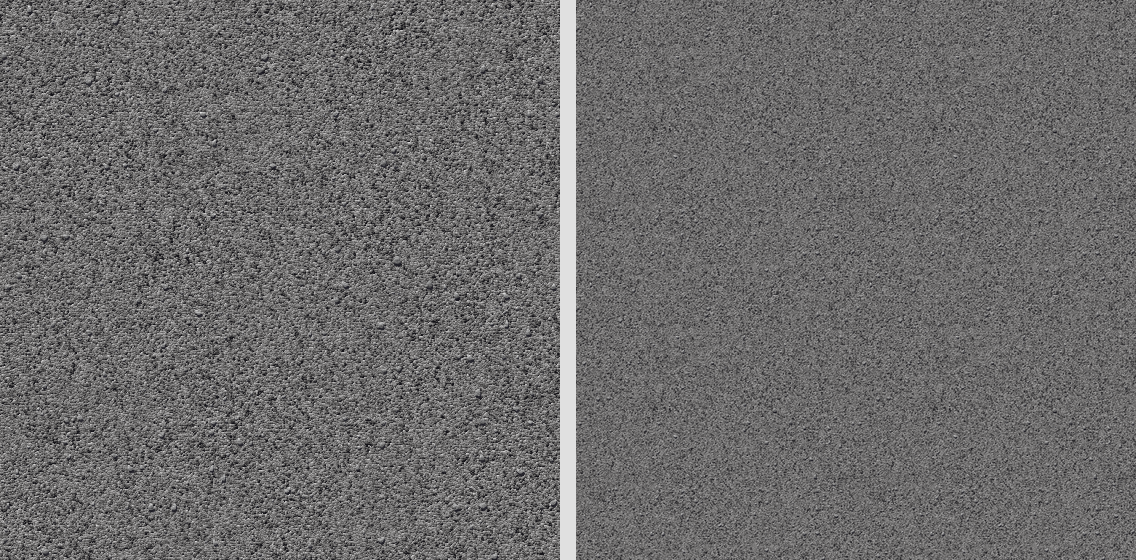
Left, the tile; right, the same tile 2 across and 2 down.
Reproduce this texture procedurally as a WebGL 2 fragment shader.

```glsl
#version 300 es
precision highp float;
// Fine grey asphalt: two layers of soft cellular grains, each lit like a
// small dome, with dark flecks and sparse stones that cast short shadows.
// All cells wrap and all waves have whole frequencies, so the tile is seamless.

#define FINE_CELLS 350
#define COARSE_CELLS 205
#define SMALL_STONE_CELLS 110
#define LARGE_STONE_CELLS 46
#define SMALL_STONE_DENSITY 0.10
#define LARGE_STONE_DENSITY 0.10
#define BASE_TONE 0.438
#define RELIEF 0.30
#define TONE_SPREAD 0.24
#define PIT_DEPTH 0.19
#define LIGHT_DIR vec2(-0.35, 0.937)
#define SHADOW_COLOR vec3(0.09, 0.085, 0.12)

uniform vec2 u_resolution;
out vec4 fragColor;

const float TAU = 6.28318;

// Three random values per cell, wrapping after n cells
vec3 hash3(ivec2 cell, int n, uint salt) {
    uvec3 v = uvec3((cell + n) % n, salt);
    v = v * 1664525u + 1013904223u;
    for (int i = 0; i < 2; i++) {
        v.x += v.y * v.z;
        v.y += v.z * v.x;
        v.z += v.x * v.y;
        v ^= v >> 16u;
    }
    return vec3(v & 65535u) / 65535.0;
}

// Broad periodic variation, about 0 to 1
float patchiness(vec2 uv) {
    vec2 a = TAU * uv;
    float waves = sin(2.0 * a.x + a.y + 1.0)
                + sin(3.0 * a.y - a.x + sin(2.0 * a.x))
                + sin(4.0 * a.x - 3.0 * a.y + 2.0 + sin(2.0 * a.y));
    return 0.5 + 0.17 * waves;
}

// Soft Voronoi grains: x = slope towards the light, y = tone, z = pit
vec3 grains(vec2 uv, int n, uint salt) {
    vec2 p = uv * float(n);
    ivec2 home = ivec2(floor(p));
    vec3 sum = vec3(0.0);
    float total = 0.0;
    for (int j = -1; j <= 1; j++)
    for (int i = -1; i <= 1; i++) {
        ivec2 cell = home + ivec2(i, j);
        vec3 h = hash3(cell, n, salt);
        vec2 d = p - vec2(cell) - h.xy;
        float weight = exp(-8.0 * dot(d, d));
        float pit = 1.0 - smoothstep(0.07, 0.13, h.z);
        sum += weight * vec3(dot(d, LIGHT_DIR), h.z - 0.5, pit);
        total += weight;
    }
    return sum / total;
}

// Distance to a rotated, stretched and slightly three-sided stone
float stoneDistance(vec2 d, float radius, vec3 h) {
    float angle = TAU * h.y;
    float c = cos(angle), s = sin(angle);
    d = mat2(c, -s, s, c) * d;
    d.y *= mix(1.1, 1.7, h.z);
    float wobble = length(d) > 0.0 ? sin(3.0 * atan(d.y, d.x) + angle) : 0.0;
    return length(d) - radius * (1.0 + 0.15 * wobble);
}

// Scattered stones: x = body, y = shadow, z = tone of the body
vec3 stones(vec2 uv, int n, uint salt, float density) {
    vec2 p = uv * float(n);
    ivec2 home = ivec2(floor(p));
    float edge = 0.7 * float(n) / u_resolution.y;
    vec3 result = vec3(0.0);
    for (int j = -1; j <= 1; j++)
    for (int i = -1; i <= 1; i++) {
        ivec2 cell = home + ivec2(i, j);
        vec3 place = hash3(cell, n, salt);
        vec3 form = hash3(cell, n, salt + 1u);
        float local = patchiness((vec2(cell) + 0.5) / float(n));
        if (place.z > density * (0.5 + local)) continue;
        vec2 d = p - vec2(cell) - 0.25 - 0.5 * place.xy;
        float radius = mix(0.14, 0.31, form.x * form.x);
        float body = stoneDistance(d, radius, form);
        float shadow = stoneDistance(d + LIGHT_DIR * radius * 0.75, radius, form);
        body = 1.0 - smoothstep(-edge, edge, body);
        shadow = 1.0 - smoothstep(-edge, edge, shadow);
        float tone = 0.52 + 0.12 * form.z + 0.22 * dot(d, LIGHT_DIR) / radius;
        if (body > result.x) result.z = tone;
        result.xy = max(result.xy, vec2(body, shadow));
    }
    return result;
}

vec3 addStones(vec3 color, vec3 stone, float grain) {
    color = mix(color, SHADOW_COLOR, 0.85 * stone.y);
    return mix(color, vec3(stone.z + 0.5 * grain), 0.85 * stone.x);
}

void main() {
    vec2 uv = gl_FragCoord.xy / u_resolution;
    float rough = patchiness(uv);

    // Grain relief and tone
    vec3 fine = grains(uv, FINE_CELLS, 1u);
    vec3 coarse = grains(uv, COARSE_CELLS, 2u);
    float grain = RELIEF * (fine.x + 0.75 * coarse.x)
                + TONE_SPREAD * (fine.y + 0.5 * coarse.y);
    float tone = BASE_TONE + grain * mix(0.92, 1.08, rough);
    tone -= PIT_DEPTH * (0.75 * coarse.z + 0.5 * fine.z) * mix(0.85, 1.15, rough);

    // Neutral grey, cooler in the hollows
    tone = max(tone, 0.07);
    vec3 color = vec3(tone) + vec3(0.005, 0.0, -0.001);
    color.b += 0.022 * (1.0 - smoothstep(0.08, 0.28, tone));

    // Stones and their shadows
    color = addStones(color, stones(uv, SMALL_STONE_CELLS, 11u, SMALL_STONE_DENSITY), grain);
    color = addStones(color, stones(uv, LARGE_STONE_CELLS, 21u, LARGE_STONE_DENSITY), grain);
    fragColor = vec4(clamp(color, 0.0, 1.0), 1.0);
}
```
